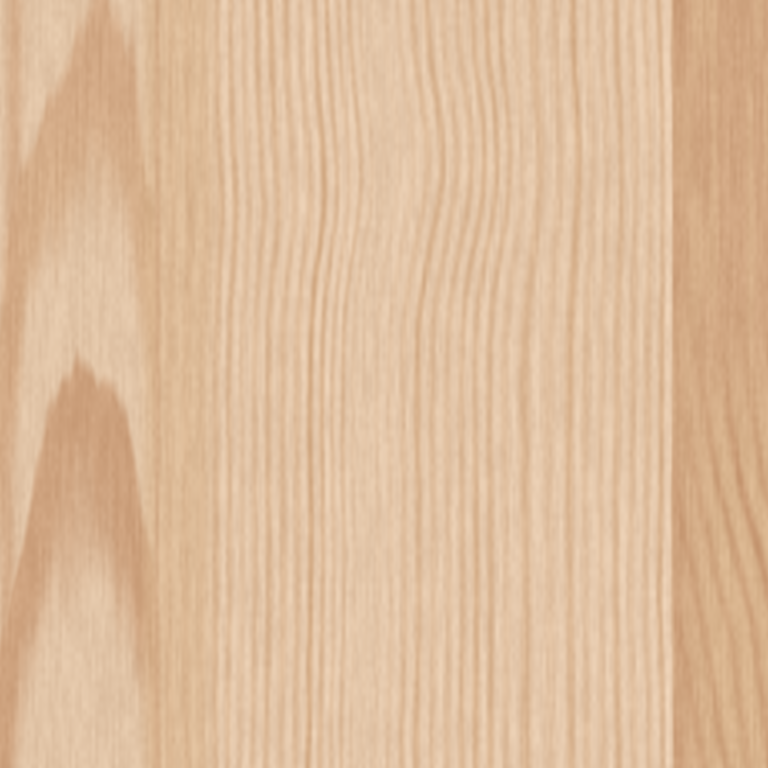
Give the GLSL for this texture, as a Shadertoy shader.

```glsl
// Pine panel of three glued boards: a cathedral arch on the left, fine upright
// growth rings in the middle and a darker board with slanting rings at the right.
// Each board is a ring field bent by value noise, then covered with wood fibres.

#define LEFT_JOINT 0.205
#define RIGHT_JOINT 0.876
#define RING_COUNT 50.0
#define RING_BEND 0.022
#define ARCH_STEEPNESS 34.0
#define SLANT 0.17
#define FIBRE_STRENGTH 0.045
#define PALE vec3(0.912, 0.803, 0.695)
#define CREAM vec3(0.876, 0.760, 0.640)
#define TAN vec3(0.855, 0.715, 0.562)
#define BROWN vec3(0.818, 0.650, 0.508)
#define DARK vec3(0.765, 0.572, 0.425)

float hash(vec2 p) {
    vec3 q = fract(p.xyx * vec3(0.1031, 0.1030, 0.0973));
    q += dot(q, q.yzx + 33.33);
    return fract((q.x + q.y) * q.z);
}

float noise(vec2 p) {
    vec2 cell = floor(p), f = fract(p);
    f = f * f * (3.0 - 2.0 * f);
    return mix(mix(hash(cell), hash(cell + vec2(1, 0)), f.x),
               mix(hash(cell + vec2(0, 1)), hash(cell + vec2(1, 1)), f.x), f.y);
}

// Noise centred on zero, stretched by the given frequency
float wobble(vec2 p, float fx, float fy) {
    return noise(p * vec2(fx, fy) + 17.0) - 0.5;
}

float band(float v, float start, float end, float fadeIn, float fadeOut) {
    return smoothstep(start, start + fadeIn, v) * (1.0 - smoothstep(end - fadeOut, end, v));
}

float bell(float v, float centre, float width) {
    float d = (v - centre) / width;
    return exp(-d * d);
}

// Soft late-wood line, one per ring, each with its own strength
float ringLine(float phase, float sharpness) {
    float wave = 0.5 - 0.5 * cos(6.2831853 * phase);
    return pow(wave, sharpness) * mix(0.45, 1.0, hash(vec2(floor(phase), 5.0)));
}

// p.y runs downward from the top edge in all three boards
vec3 archBoard(vec2 p) {
    float axis = 0.110 + 0.025 * (1.0 - smoothstep(0.0, 0.25, p.y));
    float side = p.x - axis;
    float level = p.y - ARCH_STEEPNESS * side * side;
    level += 0.09 * wobble(p, 24.0, 7.0) + 0.06 * wobble(p, 110.0, 5.0);

    vec3 wood = mix(CREAM, PALE, 0.45 * noise(p * vec2(18.0, 4.0)));
    float upper = band(level, -0.04, 0.32, 0.07, 0.16);
    wood = mix(wood, mix(BROWN, TAN, 0.35 * smoothstep(0.1, 0.25, p.y)), 0.9 * upper);
    float lower = band(level, 0.44, 0.77, 0.05, 0.19);
    wood = mix(wood, mix(DARK, BROWN, 0.3 + 0.5 * noise(p * vec2(30.0, 6.0))), 0.9 * lower);

    // Outer ring along the left edge and faint rings beside the joint
    float edge = bell(p.x, 0.018 - 0.012 * p.y + 0.006 * wobble(p, 2.0, 5.0), 0.011);
    wood = mix(wood, BROWN, 0.75 * edge);
    float besideJoint = smoothstep(0.175, 0.2, p.x);
    return mix(wood, TAN, 0.65 * besideJoint);
}

vec3 ringBoard(vec2 p) {
    // The rings bulge sideways in the upper third, most near the middle
    float bulge = bell(p.y, 0.22, 0.13) - 0.5 * smoothstep(0.18, 0.45, p.y);
    float x = p.x - RING_BEND * bulge * bell(p.x, 0.56, 0.17);
    x -= 0.007 * bell(p.y, 0.29, 0.09) * bell(p.x, 0.36, 0.12);
    x += 0.007 * wobble(p, 6.0, 4.0) + 0.0015 * wobble(p, 25.0, 14.0);

    float tight = 1.0 - smoothstep(0.28, 0.55, x);
    float phase = x * RING_COUNT + 1.2 * noise(vec2(x * 12.0, 3.0)) - 2.0 * tight;
    float plain = max(bell(x, 0.482, 0.032), 0.8 * bell(x, 0.257, 0.024));
    float lines = ringLine(phase, 1.3) * (1.0 - 0.75 * plain);
    lines *= 0.75 + 0.5 * noise(vec2(x * 30.0, p.y * 4.0));

    vec3 ground = mix(PALE, CREAM, max(0.55 * plain, 0.5 * noise(p * vec2(9.0, 2.5))));
    float strip = 1.0 - smoothstep(0.255, 0.295, x);
    ground = mix(ground, TAN, 0.65 * strip);
    vec3 wood = mix(ground, mix(TAN, BROWN, 0.5), 0.9 * lines);
    return mix(wood, PALE + 0.02, 0.7 * bell(p.x, RIGHT_JOINT - 0.006, 0.004));
}

vec3 slantBoard(vec2 p) {
    float low = smoothstep(0.36, 0.62, p.y);
    float streak = noise(p * vec2(85.0, 6.0));
    vec3 wood = mix(BROWN, TAN, 0.55 * smoothstep(0.4, 0.9, streak));
    float away = smoothstep(RIGHT_JOINT, 0.95, p.x);
    wood = mix(wood, TAN, low * (0.35 + 0.5 * away));

    float x = p.x - SLANT * p.y + 0.022 * wobble(p, 5.0, 5.0) + 0.004 * wobble(p, 30.0, 22.0);
    float lines = ringLine(x * 33.0, 2.2);
    wood = mix(wood, DARK, 0.85 * low * lines);
    return mix(wood, DARK, 0.3 * bell(p.x, RIGHT_JOINT + 0.006, 0.012));
}

void mainImage(out vec4 fragColor, in vec2 fragCoord) {
    vec2 p = fragCoord / iResolution.xy;
    p.y = 1.0 - p.y;

    // Join the boards with smooth seams
    float seam = 0.003 * wobble(p, 3.0, 6.0);
    vec3 wood = mix(archBoard(p), ringBoard(p), smoothstep(-0.008, 0.008, p.x - LEFT_JOINT + seam));
    wood = mix(wood, slantBoard(p), smoothstep(-0.003, 0.003, p.x - RIGHT_JOINT + seam));
    wood = mix(wood, BROWN, 0.6 * bell(p.x, LEFT_JOINT + seam, 0.004));

    // Long fibres and short pores
    float fibre = wobble(p, 230.0, 22.0) + 0.7 * wobble(p, 190.0, 110.0);
    wood += FIBRE_STRENGTH * fibre * vec3(0.8, 0.95, 1.0);
    fragColor = vec4(clamp(wood, 0.0, 1.0), 1.0);
}
```
